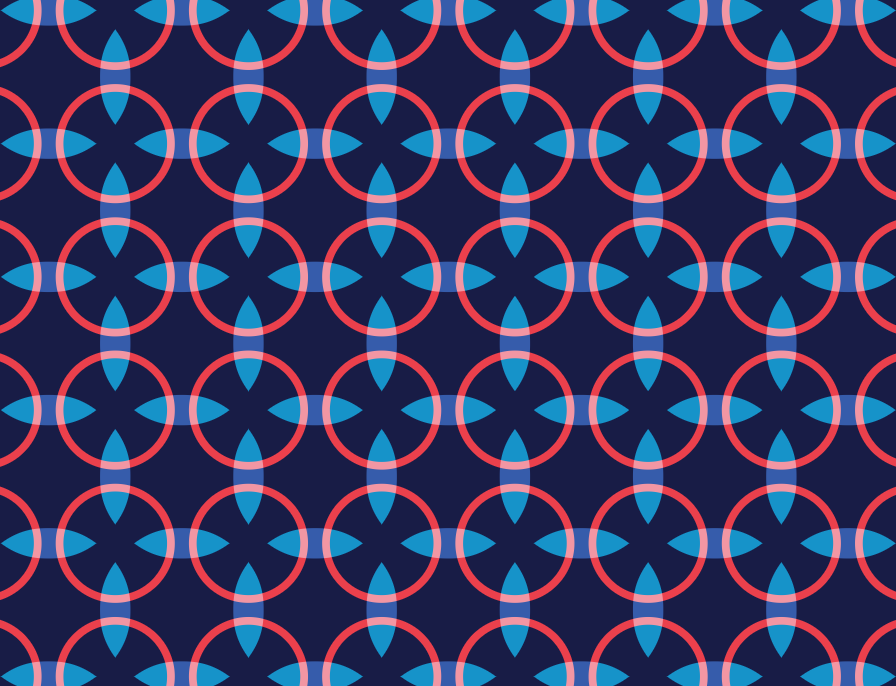
Write a WebGL 2 fragment shader that draws this pattern.

```glsl
#version 300 es
precision highp float;

// Canvas heights
#define PERIOD 0.1942
#define ORIGIN vec2(0.1680, 0.0138)
// Fractions of the period
#define RING_RADIUS 0.418
#define RING_WIDTH 0.058
#define PETAL_LENGTH 0.358
#define PETAL_WIDTH 0.114
#define PETAL_POWER 2.35

uniform vec2 u_resolution;
out vec4 fragColor;

const vec3 NAVY = vec3(0.095, 0.110, 0.275);
const vec3 CYAN = vec3(0.085, 0.575, 0.790);
const vec3 RED = vec3(0.920, 0.250, 0.300);
const vec3 STEEL = vec3(0.210, 0.360, 0.670);
const vec3 PINK = vec3(0.950, 0.590, 0.640);

// Approximate signed distance to a pointed lens, from offsets along and across it
float lensDistance(float along, float across) {
    float t = abs(along) / PETAL_LENGTH;
    float edge = PETAL_WIDTH * (1.0 - pow(t, PETAL_POWER));
    float slope = PETAL_WIDTH * PETAL_POWER / PETAL_LENGTH * pow(t, PETAL_POWER - 1.0);
    return (across - edge) / sqrt(1.0 + slope * slope);
}

float coverage(float dist, float pixel) {
    return clamp(0.5 - dist / pixel, 0.0, 1.0);
}

void main() {
    vec2 uv = gl_FragCoord.xy / u_resolution.y;
    float pixel = 1.0 / (u_resolution.y * PERIOD);

    // One quadrant of a cell centred on its ring
    vec2 cell = abs(fract((uv - ORIGIN) / PERIOD + 0.5) - 0.5);

    // Ring, and lenses bridging each pair of neighbouring rings
    float fromRing = length(cell) - RING_RADIUS;
    float ring = coverage(abs(fromRing) - 0.5 * RING_WIDTH, pixel);
    float disc = coverage(fromRing, pixel);
    float lens = coverage(min(lensDistance(0.5 - cell.x, cell.y),
                              lensDistance(0.5 - cell.y, cell.x)), pixel);

    // Overlaps take their own colours
    vec3 ground = mix(NAVY, RED, ring);
    vec3 petal = mix(mix(STEEL, CYAN, disc), PINK, ring);
    fragColor = vec4(mix(ground, petal, lens), 1.0);
}
```
